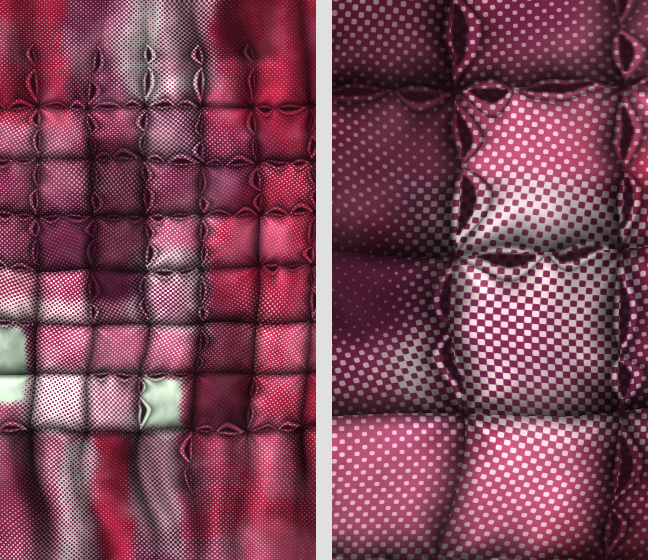
Left: the whole. Right: its middle third, enlarged.
Reproduce this texture procedurally as a Shadertoy shader.

```glsl
#define PITCH vec2(0.1736, 0.1697)
#define GRID_ORIGIN vec2(0.093, 0.412)
#define ROWS 6.0
#define DOT_PITCH 0.0155
#define FOLD_WIDTH 0.21
#define FOLD_CHANCE 0.6
#define CRIMSON vec3(0.60, 0.12, 0.22)
#define PLUM vec3(0.43, 0.15, 0.28)
#define ROSE vec3(0.78, 0.47, 0.58)
#define ASH vec3(0.85, 0.79, 0.79)
#define MINT vec3(0.82, 0.92, 0.81)
#define HOLLOW vec3(0.13, 0.04, 0.08)

const float TAU = 6.28318;

float hash(vec2 p) {
    vec3 q = fract(p.xyx * 0.1031);
    q += dot(q, q.yzx + 33.33);
    return fract((q.x + q.y) * q.z);
}

float noise(vec2 p) {
    vec2 i = floor(p), f = fract(p);
    f *= f * (3.0 - 2.0 * f);
    return mix(mix(hash(i), hash(i + vec2(1, 0)), f.x),
               mix(hash(i + vec2(0, 1)), hash(i + vec2(1, 1)), f.x), f.y);
}

float fbm(vec2 p) {
    return 0.55 * noise(p) + 0.3 * noise(p * 2.1 + 7.0) + 0.15 * noise(p * 4.3 + 19.0);
}

// Soft-edged rectangle of dye
float dyePatch(vec2 p, vec2 centre, vec2 extent) {
    vec2 d = abs(p - centre) - extent;
    return 1.0 - smoothstep(-0.025, 0.025, max(d.x, d.y));
}

// Two puckered loops along an edge: cloth lip, dark opening, cast shadow, lip light
vec4 foldLoops(float across, float along, vec2 seed, float chance, float aa) {
    float middle = 0.36 + 0.28 * hash(seed + 2.9);
    float lobe = step(middle, along);
    float t = mix(along / middle, (1.0 - along) / (1.0 - middle), lobe);
    float lens = sin(0.5 * TAU * pow(clamp(t, 0.0, 1.0), 1.35));
    float width = FOLD_WIDTH * (0.5 + 0.6 * hash(seed + 5.3 + lobe));
    float side = hash(seed + 11.7) > 0.5 ? 1.0 : -1.0;
    float bend = 0.05 * (noise(seed * 3.0 + along * 5.0) - 0.5);
    float c = across - bend - side * 0.32 * width * lens;
    float outer = abs(c) - 0.58 * width * lens;
    float inner = abs(c + side * 0.1 * width) - 0.33 * width * (lens - 0.45);
    float lip = 1.0 - smoothstep(-aa, aa, outer);
    float opening = (1.0 - smoothstep(-aa, aa + 0.02, inner)) * smoothstep(0.4, 0.5, lens);
    float light = 0.55 + 0.6 * smoothstep(0.0, 0.04, -outer);
    return vec4(lip, opening, exp(-9.0 * max(outer, 0.0)) * lens, light) * step(hash(seed), chance);
}

// Staggered halftone; coverage runs from 0 to 1
float halftone(vec2 p, float coverage, float pixel) {
    vec2 a = p * TAU / DOT_PITCH * vec2(1.0, 1.12);
    float w = 0.08 + 60.0 * pixel;
    return smoothstep(-w, w, 0.5 * cos(a.x) * cos(a.y) - 0.5 + coverage);
}

void mainImage(out vec4 fragColor, in vec2 fragCoord) {
    float pixel = 1.0 / iResolution.x;
    vec2 p = fragCoord * pixel;

    // Drifting grid of stitched knots
    vec2 warp = vec2(noise(p * 7.0), noise(p * 7.0 + 31.0)) - 0.5;
    vec2 g = (p + 0.026 * warp - GRID_ORIGIN) / PITCH;
    g.x -= 0.18 * sin(0.42 * clamp(g.y, 0.0, ROWS));
    float beyond = max(max(g.y - ROWS, -g.y), 0.0);
    float inside = step(beyond, 0.0);
    g.x += 0.4 * beyond * (noise(vec2(g.x * 0.8, g.y * 0.5)) - 0.5);
    vec2 id = floor(g), f = fract(g);
    vec2 knot = vec2(round(g.x), clamp(round(g.y), 0.0, ROWS));
    vec2 s = g - knot;
    float aa = pixel / PITCH.x;
    float cellRand = hash(id + 3.7);

    // Dye: pale, ashy, red and dark areas
    vec2 q = p + 0.06 * (vec2(fbm(p * 9.0), fbm(p * 9.0 + 50.0)) - 0.5);
    float pale = dyePatch(q, vec2(0.03, 0.62), vec2(0.06, 0.12))
               + dyePatch(q, vec2(0.51, 0.49), vec2(0.08, 0.08))
               + 0.6 * dyePatch(q, vec2(0.22, 0.79), vec2(0.22, 0.04))
               + 0.6 * dyePatch(q, vec2(0.25, 0.14), vec2(0.05, 0.24))
               + 0.62 * dyePatch(q, vec2(0.45, 1.65), vec2(0.05, 0.20));
    float ashy = dyePatch(q, vec2(0.24, 0.50), vec2(0.18, 0.10))
               + dyePatch(q, vec2(0.54, 0.86), vec2(0.12, 0.14))
               + dyePatch(q, vec2(0.54, 1.40), vec2(0.09, 0.13))
               + dyePatch(q, vec2(0.52, 1.66), vec2(0.16, 0.17))
               + dyePatch(q, vec2(0.49, 0.22), vec2(0.08, 0.22));
    float red = smoothstep(0.6, 0.95, q.x + 0.5 * fbm(p * 4.0) - 0.2)
              + dyePatch(q, vec2(0.08, 1.60), vec2(0.13, 0.22))
              + dyePatch(q, vec2(0.37, 0.20), vec2(0.06, 0.20));
    float dark = dyePatch(q, vec2(0.78, 1.72), vec2(0.09, 0.14))
               + dyePatch(q, vec2(0.69, 0.60), vec2(0.09, 0.17))
               + dyePatch(q, vec2(0.37, 1.08), vec2(0.09, 0.26));
    red = min(red, 1.0);
    pale = min(pale, 1.0);
    float coverage = 0.24 + 0.5 * (fbm(p * 5.0 + 4.0) - 0.4) + 0.24 * ashy - 0.16 * red
                   - 0.1 * dark + 0.2 * inside * (cellRand - 0.5) + 0.45 * pale;

    // Printed dots, turned a little in each cell
    float turn = inside * 0.5 * (cellRand - 0.5);
    vec2 dotP = mat2(cos(turn), sin(turn), -sin(turn), cos(turn)) * (p + 0.02 * warp);
    float dots = halftone(dotP, clamp(coverage, 0.05, 0.82), pixel);
    vec3 cloth = mix(PLUM, CRIMSON, clamp(0.25 + red - 0.4 * ashy + 0.4 * (cellRand - 0.5), 0.0, 1.0));
    cloth = mix(cloth, ROSE, 0.4 * smoothstep(0.45, 0.75, fbm(p * 6.0 + 80.0)));
    vec3 fabric = mix(cloth, mix(ROSE, ASH, clamp(coverage * 1.7, 0.0, 1.0)), dots);
    fabric = mix(fabric, MINT, smoothstep(0.6, 1.0, pale) * 0.95);
    fabric *= 1.0 - 0.38 * dark;

    // Pillows: lit from the upper left, each tilted differently
    vec2 low = smoothstep(vec2(-0.04), vec2(0.2, 0.28), f);
    vec2 high = smoothstep(vec2(-0.04), vec2(0.25, 0.13), 1.0 - f);
    float pillow = mix(0.27, 1.06, pow(low.x * low.y * high.x * high.y, 0.7));
    pillow *= 1.0 + 0.25 * (f.y - f.x) + 0.6 * (hash(id + 9.1) - 0.5) * (f.x - 0.5) + 0.35 * (cellRand - 0.5);

    // Pleats fanning out above and below the grid
    float fade = exp(-0.4 * beyond);
    float pleat = 0.96 - 0.7 * fade * exp(-abs(s.x) * 7.0 / (1.0 + beyond))
                + 0.25 * fade * sin(TAU * s.x) + 0.9 * (fbm(vec2(g.x * 2.2, g.y * 0.3)) - 0.5);
    pleat *= mix(0.5, 1.0, smoothstep(0.0, 0.16, beyond));
    float shade = mix(pleat, pillow, inside);

    // Wrinkles and gathers around each knot
    float r = length(s);
    shade *= 0.72 + 0.3 * fbm(g * vec2(5.0, 4.0)) + 0.26 * fbm(p * 3.5 + 12.0);
    shade *= 1.0 + 0.4 * cos(9.0 * atan(s.y, s.x + 1e-4)) * exp(-6.0 * r) * smoothstep(0.0, 0.1, r);

    // Folded loops, more of them in the upper rows
    float chance = FOLD_CHANCE * mix(0.55, 1.3, smoothstep(1.0, 4.0, g.y));
    float along = inside > 0.5 ? f.y : min(beyond * 0.8, 1.0);
    vec2 upright = vec2(knot.x, clamp(id.y, -1.0, ROWS));
    vec4 loops = max(foldLoops(s.y, f.x, vec2(id.x, knot.y) + 40.0, chance, aa),
                     foldLoops(s.x, along, upright + 71.0, chance, aa));
    vec3 col = fabric * max(shade, 0.14) * (1.0 - 0.45 * loops.z);
    col = mix(col, fabric * loops.w * 0.88, loops.x);
    col = mix(col, HOLLOW, loops.y * 0.92);
    col = mix(col, HOLLOW, 0.8 * (1.0 - smoothstep(0.01, 0.06 + aa, r)));
    fragColor = vec4(clamp(col, 0.0, 1.0), 1.0);
}
```
